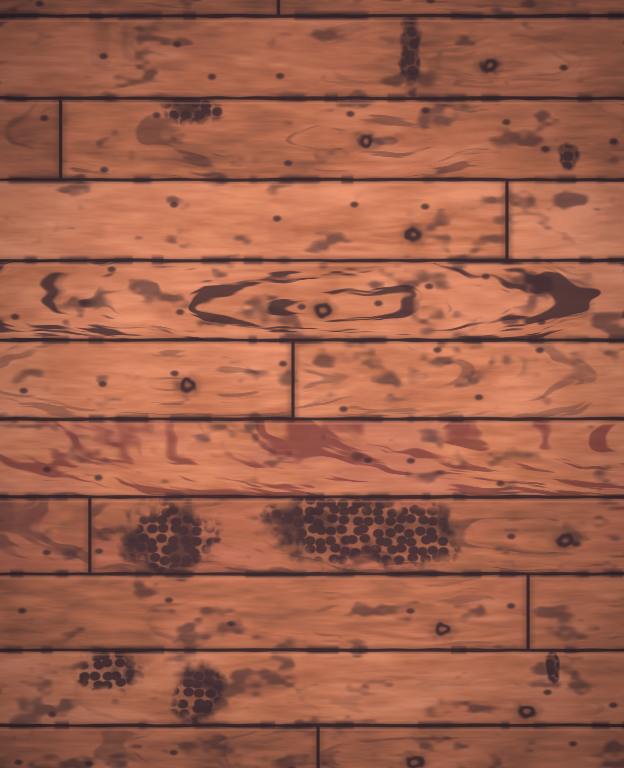
Write a Shadertoy shader that draws this texture.

```glsl
// Weathered floor of long horizontal planks with butt joints, knots and scorched patches.
// A row index is solved from the height; each row then gets its own tone, knot and cracks.
// Grain is layered value noise stretched along nested ellipses; burns use cellular noise.

const float PLANK_LENGTH = 7.9;   // canvas width measured in plank heights
const vec3 CHAR   = vec3(0.24, 0.17, 0.19);
const vec3 DEEP   = vec3(0.42, 0.26, 0.22);
const vec3 MIDDLE = vec3(0.73, 0.43, 0.31);
const vec3 PALE   = vec3(0.92, 0.59, 0.44);
const vec3 ROSE   = vec3(0.50, 0.24, 0.25);

// Per row: butt joint (negative = none), knot along, knot across, brightness
const vec4 ROWS[11] = vec4[11](
    vec4(3.53, 6.0, 0.3, 0.36), vec4(-1.0, 6.2, 0.60, 0.54), vec4(0.77, 4.63, 0.52, 0.42),
    vec4(6.42, 5.25, 0.68, 0.82), vec4(-1.0, 4.08, 0.62, 0.64), vec4(3.71, 2.37, 0.57, 0.77),
    vec4(-1.0, 9.5, 0.3, 0.70), vec4(1.14, 7.15, 0.57, 0.46), vec4(6.69, 5.6, 0.73, 0.58),
    vec4(-1.0, 6.67, 0.82, 0.58), vec4(4.03, 5.25, 0.5, 0.46));
const float CRACKS[11] = float[11](0.3, 0.2, 0.5, 0.05, 1.0, 0.4, 0.8, 0.5, 0.3, 0.15, 0.4);

// Scorches: centre along, centre in rows, half width, half height
const vec4 BURNS[9] = vec4[9](
    vec4(2.10, 6.52, 0.62, 0.55), vec4(4.25, 6.38, 0.95, 0.50), vec4(5.20, 6.50, 0.75, 0.45),
    vec4(1.40, 8.27, 0.42, 0.32), vec4(2.50, 8.55, 0.36, 0.48), vec4(2.45, 1.13, 0.45, 0.20),
    vec4(5.20, 0.45, 0.14, 0.50), vec4(7.00, 8.20, 0.09, 0.26), vec4(7.20, 1.70, 0.14, 0.18));

float hash(vec2 p) {
    vec3 q = fract(p.xyx * 0.1031);
    q += dot(q, q.yzx + 33.33);
    return fract((q.x + q.y) * q.z);
}

float noise(vec2 p) {
    vec2 i = floor(p), f = fract(p);
    f = f * f * (3.0 - 2.0 * f);
    return mix(mix(hash(i), hash(i + vec2(1, 0)), f.x),
               mix(hash(i + vec2(0, 1)), hash(i + vec2(1, 1)), f.x), f.y);
}

float fbm(vec2 p) {
    return 0.53 * noise(p) + 0.30 * noise(p * 2.1 + 17.0) + 0.17 * noise(p * 4.3 + 41.0);
}

// Distance to the nearest scattered cell centre
float cells(vec2 p) {
    float nearest = 2.0;
    for (int y = -1; y <= 1; y++)
    for (int x = -1; x <= 1; x++) {
        vec2 c = floor(p) + vec2(x, y);
        vec2 centre = c + 0.2 + 0.6 * vec2(hash(c + 7.0), hash(c + 53.0));
        nearest = min(nearest, length(p - centre));
    }
    return nearest;
}

// Row coordinate from the top; rows narrow slightly towards the bottom
float rowCoordinate(float depth) {
    const float first = 0.0208, height = 0.1078, shrink = 0.000573;
    return (height - sqrt(height * height - 4.0 * shrink * (depth - first))) / (2.0 * shrink);
}

float line(float dist, float halfWidth, float soft) {
    return 1.0 - smoothstep(halfWidth - soft, halfWidth + soft, abs(dist));
}

float scorch(vec2 p, float row) {
    float spots = 1.0 - smoothstep(0.38, 0.58, cells(p * vec2(7.0, 8.0)));
    float burn = 0.0;
    for (int i = 0; i < 9; i++) {
        vec4 b = BURNS[i];
        float reach = length((p - b.xy) / b.zw) + 0.8 * (fbm(p * 5.0) - 0.5);
        float mask = (1.0 - smoothstep(0.65, 1.1, reach)) * float(floor(b.y) == row);
        float solid = b.z < 0.2 ? 0.65 : 0.2 + 0.6 * smoothstep(0.5, 0.7, noise(p * 3.0));
        burn = max(burn, mask * mix(spots, 1.0, solid));
    }
    return burn;
}

vec3 woodColour(float tone) {
    return tone < 0.55 ? mix(DEEP, MIDDLE, clamp(tone / 0.55, 0.0, 1.0))
                       : mix(MIDDLE, PALE, clamp((tone - 0.55) / 0.45, 0.0, 1.0));
}

void mainImage(out vec4 fragColor, in vec2 fragCoord) {
    vec2 uv = fragCoord / iResolution.xy;
    vec2 p = vec2(uv.x * PLANK_LENGTH, rowCoordinate(1.0 - uv.y));
    float row = floor(p.y), v = fract(p.y), soft = 8.0 / iResolution.y;
    int index = clamp(int(row) + 1, 0, 10);
    vec4 plank = ROWS[index];
    float cracking = CRACKS[index];
    float board = row * 2.0 + step(plank.x, p.x) + 5.0;
    vec2 shift = vec2(board * 13.7, board * 5.3);

    // Grain follows ellipses around the knot, bent by slow noise
    vec2 toKnot = vec2(p.x, v) - plank.yz;
    float flow = length(vec2(toKnot.x * 0.14, toKnot.y)) + 0.22 * (fbm(vec2(p.x * 0.9, v * 2.0) + shift) - 0.5);
    float rings = noise(vec2(p.x * 0.5, flow * 19.0) + shift);
    float fibre = fbm(vec2(p.x * 2.2, v * 15.0 + flow * 3.0) + shift);
    float blotch = fbm(vec2(p.x * 1.1, v * 2.2) + shift);
    float tone = plank.w + 0.2 * (hash(shift) - 0.5) + 0.17 * (rings - 0.5)
               + 0.38 * (fibre - 0.5) + 0.55 * (blotch - 0.5);
    vec3 colour = woodColour(tone);

    // Rosy cast, dark cracks and soft stains
    float rosy = (index == 6 || index == 7) ? 0.28 : 0.08;
    colour = mix(colour, ROSE, rosy * smoothstep(0.35, 0.7, blotch));
    float streak = fbm(vec2(p.x * 1.3, flow * 13.0 + v * 4.0) + shift + 31.0);
    float crack = smoothstep(0.61, 0.74, streak + 0.09 * (cracking - 0.5)) * cracking;
    colour = mix(colour, index == 6 ? ROSE * 0.85 : CHAR, 0.8 * crack);
    float stain = smoothstep(0.60, 0.80, fbm(p * vec2(2.2, 4.0) + 71.0));
    colour = mix(colour, CHAR, 0.55 * stain);

    // Knot with a dark heart and a halo, plus small scattered pits
    float knot = length(toKnot * vec2(0.8, 1.0)) + 0.05 * (noise(p * 14.0) - 0.5);
    colour = mix(colour, DEEP, 0.5 * (1.0 - smoothstep(0.06, 0.2, knot)));
    colour = mix(colour, CHAR, 0.9 * line(knot - 0.055, 0.03, 0.025));
    vec2 pitCell = vec2(floor(p.x * 1.2), row);
    vec2 pitAt = vec2((pitCell.x + 0.2 + 0.6 * hash(pitCell + 9.0)) / 1.2, 0.1 + 0.8 * hash(pitCell + 23.0));
    float pit = length((vec2(p.x, v) - pitAt) * vec2(0.7, 1.0));
    colour = mix(colour, CHAR, 0.75 * (1.0 - smoothstep(0.015, 0.055, pit)) * step(0.45, hash(pitCell + 3.0)));

    colour = mix(colour, CHAR, 0.88 * scorch(p, row));

    // Seams: grimy margin, worn highlight, dark gap
    float edge = min(v, 1.0 - v), wobble = 0.014 * (noise(vec2(p.x * 4.0, row)) - 0.5);
    float joint = plank.x < 0.0 ? 9.0 : p.x - plank.x + wobble;
    float grime = smoothstep(0.52, 0.75, noise(vec2(p.x * 5.0, floor(p.y + 0.5) * 7.0)));
    colour = mix(colour, CHAR, (0.25 + 0.5 * grime) * (1.0 - smoothstep(0.01, 0.09, edge)));
    colour = mix(colour, DEEP, 0.5 * (1.0 - smoothstep(0.0, 0.12, abs(joint))));
    colour = mix(colour, PALE, 0.3 * line(v - 0.06, 0.012, soft));
    colour = mix(colour, CHAR * 0.85, 0.9 * max(line(edge + wobble, 0.021, soft), line(joint, 0.02, soft)));

    // Cool, darkened corners
    float corner = smoothstep(0.25, 0.78, length(uv - 0.5));
    colour *= mix(vec3(1.04), vec3(0.68, 0.70, 0.76), corner);
    fragColor = vec4(clamp(colour, 0.0, 1.0), 1.0);
}
```
